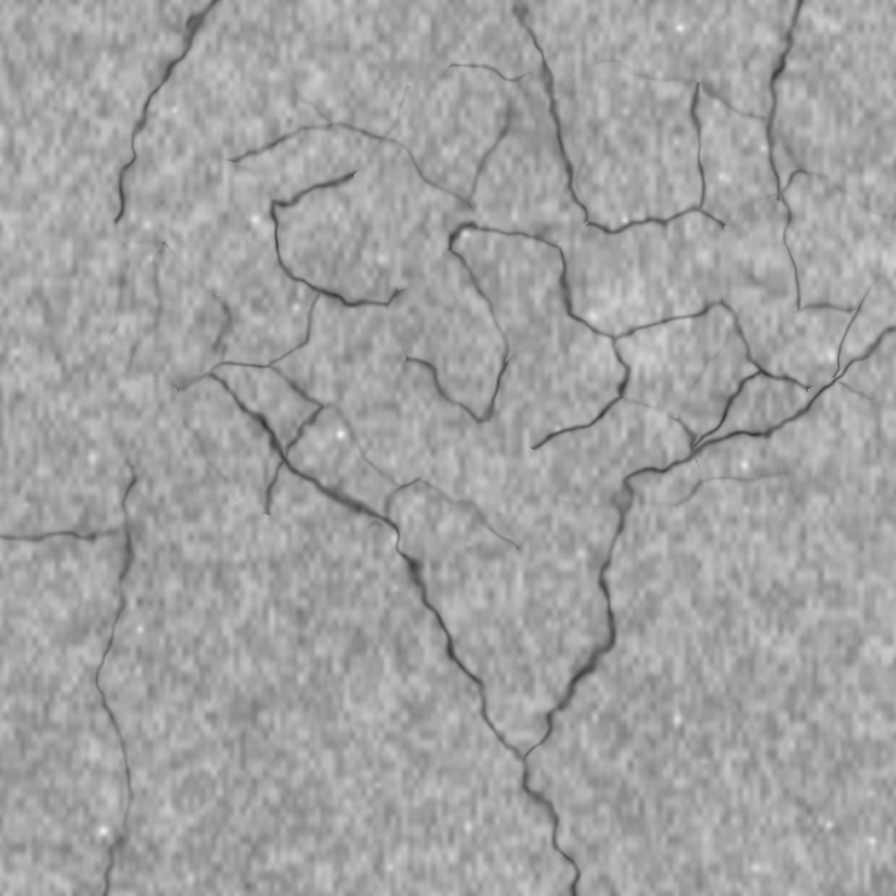
Give the GLSL for this texture, as a three.js fragment shader.

```glsl
// Weathered grey concrete with a band of net-like cracking and long cracks.
// The net is a warped Voronoi diagram whose borders vary in strength; the
// long cracks are warped segments; the surface is layered noise and flecks.
#define BASE_GREY 0.652
#define GRAIN 1.0
#define CRACK_DEPTH 0.27
#define CRACK_WIDTH 0.0040
#define NET_SCALE 9.0
#define NET_CENTER vec2(0.58, 0.67)
#define NET_RADIUS vec2(0.43, 0.25)
#define FLECK_SCALE 22.0
#define FLECK_SHARE 0.13

varying vec2 vUv;

float hash(vec2 p) {
  vec3 q = fract(p.xyx * 0.1031);
  q += dot(q, q.yzx + 33.33);
  return fract((q.x + q.y) * q.z);
}

vec2 hash2(vec2 p) {
  return vec2(hash(p + 17.3), hash(p + 71.9));
}

// Value noise centred on zero
float noise(vec2 p) {
  vec2 i = floor(p), f = fract(p);
  f = f * f * (3.0 - 2.0 * f);
  float low = mix(hash(i), hash(i + vec2(1.0, 0.0)), f.x);
  float high = mix(hash(i + vec2(0.0, 1.0)), hash(i + 1.0), f.x);
  return mix(low, high, f.y) - 0.5;
}

vec2 noise2(vec2 p) {
  return vec2(noise(p), noise(p + 53.7));
}

// Bends straight lines into ragged ones
vec2 warp(vec2 p) {
  return p + 0.045 * noise2(p * 8.0) + 0.017 * noise2(p * 34.0)
           + 0.006 * noise2(p * 80.0);
}

// Dark core with a faint soft shoulder
float profile(float d, float width) {
  float t = d / width;
  return 0.85 * exp(-t * t) + 0.15 * exp(-0.12 * t * t);
}

float crack(vec2 p, vec2 a, vec2 b, float width) {
  vec2 ab = b - a;
  float t = clamp(dot(p - a, ab) / dot(ab, ab), 0.0, 1.0);
  return profile(length(p - a - ab * t), width);
}

// Voronoi borders, each with its own strength, fading outside the band
float crackNet(vec2 p, float width) {
  vec2 g = p * NET_SCALE, cell = floor(g), nearId = cell, nearPoint = g;
  float best = 100.0, dark = 0.0;
  for (int k = 0; k < 9; k++) {
    vec2 id = cell + vec2(mod(float(k), 3.0), floor(float(k) / 3.0)) - 1.0;
    vec2 site = id + hash2(id);
    float d = dot(site - g, site - g);
    if (d < best) { best = d; nearId = id; nearPoint = site; }
  }
  for (int k = 0; k < 25; k++) {
    vec2 id = nearId + vec2(mod(float(k), 5.0), floor(float(k) / 5.0)) - 2.0;
    vec2 site = id + hash2(id), across = site - nearPoint;
    if (dot(across, across) < 0.0001) continue;
    vec2 middle = 0.5 * (site + nearPoint);
    float d = dot(middle - g, normalize(across)) / NET_SCALE;
    float reach = length((middle / NET_SCALE - NET_CENTER) / NET_RADIUS);
    float inside = 1.0 - smoothstep(0.75, 1.25, reach);
    float strength = smoothstep(0.05, 0.75, hash(nearId + id + 5.0));
    dark = max(dark, inside * strength * profile(abs(d), width));
  }
  return dark;
}

float longCracks(vec2 p, float width) {
  float dark = 0.0;
  // Three cracks entering from the top
  for (int k = 0; k < 3; k++) {
    float i = float(k);
    vec2 top = vec2(0.25 + 0.315 * i, 1.04);
    vec2 foot = vec2(top.x - 0.13 * cos(2.4 * i), 0.77);
    dark = max(dark, crack(p, top, foot, width));
  }
  // Two cracks that join below the net and leave at the bottom
  vec2 join = vec2(0.585, 0.17), bend = vec2(0.44, 0.40);
  vec2 knee = vec2(0.68, 0.30), fork = vec2(0.70, 0.46);
  dark = max(dark, crack(p, vec2(0.22, 0.58), bend, width * 1.1));
  dark = max(dark, crack(p, bend, join, width * 0.9));
  dark = max(dark, crack(p, join, vec2(0.64, -0.04), width));
  dark = max(dark, crack(p, fork, knee, width));
  dark = max(dark, crack(p, knee, join, width));
  // Right arm and fainter left cracks
  vec2 elbow = vec2(0.87, 0.52), leftTop = vec2(0.13, 0.47);
  dark = max(dark, crack(p, vec2(1.04, 0.65), elbow, width));
  dark = max(dark, crack(p, elbow, fork, width));
  dark = max(dark, 0.6 * crack(p, leftTop, vec2(0.14, -0.04), width));
  return max(dark, 0.55 * crack(p, vec2(-0.04, 0.40), vec2(0.12, 0.39), width));
}

// Sparse soft dots of varied size and strength
float flecks(vec2 p, float seed) {
  vec2 g = p * FLECK_SCALE, id = floor(g) + seed;
  float radius = mix(0.08, 0.16, hash(id + 3.1));
  float d = length(fract(g) - mix(vec2(0.25), vec2(0.75), hash2(id)));
  float shown = step(hash(id + 9.4), FLECK_SHARE);
  return shown * mix(0.25, 1.0, hash(id + 6.2)) * exp(-d * d / (radius * radius));
}

void main() {
  vec2 p = vUv;

  // Surface tone and slightly upright grain
  float grain = 0.14 * noise(p * vec2(155.0, 95.0)) + 0.12 * noise(p * vec2(95.0, 70.0) + 31.0)
              + 0.07 * noise(p * 42.0 + 11.0) + 0.05 * noise(p * 7.0 + 23.0);
  float grey = BASE_GREY + GRAIN * grain + 0.035 * (0.6 * p.x + 0.4 * p.y - 0.5);
  vec2 pale = (p - vec2(0.70, 0.64)) / 0.045;
  grey += 0.07 * exp(-dot(pale, pale));
  grey += 0.20 * flecks(p, 0.0) - 0.10 * flecks(p + 0.013, 40.0);

  // Cracks of uneven width and depth
  vec2 q = warp(p);
  float width = CRACK_WIDTH * (1.0 + 0.8 * noise(p * 18.0 + 7.0));
  float depth = CRACK_DEPTH * (1.0 + 0.7 * noise(p * 26.0 + 41.0));
  grey -= depth * max(crackNet(q, width * 0.9), longCracks(q, width));

  gl_FragColor = vec4(vec3(clamp(grey, 0.0, 1.0)), 1.0);
}
```
